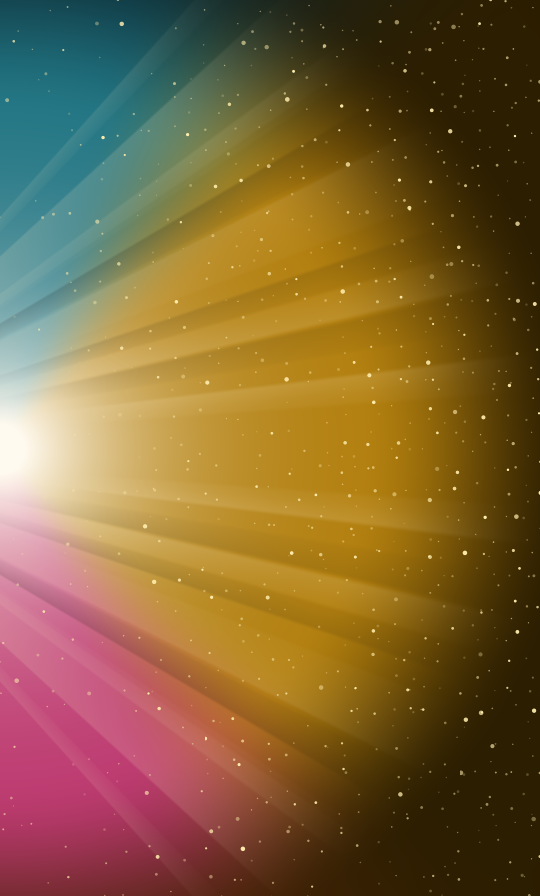
Write a Shadertoy shader that draws this background.

```glsl
// A white light at the left edge fans beams over a gold, teal and rose sky.
// Hue depends on the angle around the light, shade on the distance from it;
// beams are bands of constant slope, stars are jittered cells in two layers.

const vec2 LIGHT = vec2(0.0, 0.4987);
const float FAN_X = -0.2266;      // beams converge left of the canvas
const float FAN_SPLIT = 0.0065;   // half gap between upper and lower fans

const vec3 GOLD = vec3(0.69, 0.485, 0.03);
const vec3 TEAL = vec3(0.10, 0.44, 0.50);
const vec3 ROSE = vec3(0.73, 0.20, 0.42);
const vec3 GOLD_SHADE = vec3(0.17, 0.115, 0.0);
const vec3 TEAL_SHADE = vec3(0.04, 0.15, 0.18);
const vec3 ROSE_SHADE = vec3(0.27, 0.13, 0.02);
const vec3 BEAM_TINT = vec3(1.0, 0.93, 0.78);
const vec3 STAR_TINT = vec3(1.0, 0.93, 0.68);

// Each beam: slope of its strong edge, slope of its faded edge, strength.
// Negative strength darkens.
const vec3 BEAMS[10] = vec3[10](
    vec3(1.115, 1.04, 0.11), vec3(0.92, 0.68, 0.15),
    vec3(0.735, 0.66, 0.09), vec3(0.59, 0.515, -0.15),
    vec3(0.505, 0.38, 0.11), vec3(0.335, 0.285, -0.11),
    vec3(0.228, 0.285, 0.14), vec3(0.222, 0.165, -0.09),
    vec3(0.122, 0.070, 0.14), vec3(0.122, 0.095, 0.03));

vec3 hash3(vec2 cell) {
    vec3 q = fract(cell.xyx * vec3(0.1031, 0.1030, 0.0973));
    q += dot(q, q.yxz + 33.33);
    return fract((q.xxy + q.yzz) * q.zyx);
}

// Band with two clean edges, strongest at the first one.
float beamBand(float slope, vec2 edges, float soft) {
    float across = (slope - edges.x) / (edges.y - edges.x);
    float blur = soft / abs(edges.y - edges.x);
    float inside = smoothstep(-blur, blur, across)
                 * (1.0 - smoothstep(1.0 - blur, 1.0 + blur, across));
    return inside * mix(1.0, 0.3, clamp(across, 0.0, 1.0));
}

// One round star per occupied cell.
float starLayer(vec2 p, float cellSize, float radius, float density, float pixel) {
    vec2 cell = floor(p / cellSize);
    vec3 rnd = hash3(cell + 17.0);
    vec3 look = hash3(cell + 91.0);
    vec2 centre = (cell + 0.2 + 0.6 * rnd.xy) * cellSize;
    float size = radius * mix(0.45, 1.0, look.x * look.x);
    float dist = length(p - centre);
    float disc = 1.0 - smoothstep(size - 0.6 * pixel, size + 0.6 * pixel, dist);
    return disc * step(rnd.z, density) * mix(0.3, 1.0, look.y);
}

// Gold in the middle, teal above, rose below.
vec3 hueAround(float angle, vec3 middle, vec3 above, vec3 below) {
    vec3 colour = mix(middle, above, smoothstep(0.70, 1.30, angle));
    return mix(colour, below, smoothstep(0.66, 1.20, -angle));
}

void mainImage(out vec4 fragColor, in vec2 fragCoord) {
    float pixel = 1.0 / iResolution.y;
    vec2 p = fragCoord * pixel;
    vec2 ray = p - LIGHT;
    float reach = length(ray);
    float angle = atan(ray.y, ray.x);

    // Sky, darkening away from the light, a little sooner up and down
    float shade = smoothstep(0.40, 0.65, length(ray * vec2(1.0, 1.08)));
    vec3 lit = hueAround(angle, GOLD, TEAL, ROSE);
    vec3 dark = hueAround(angle, GOLD_SHADE, TEAL_SHADE, ROSE_SHADE);
    vec3 colour = mix(lit, dark, shade);

    // White glow
    float glow = exp(-pow(reach / 0.155, 1.25));
    colour = mix(colour, vec3(1.0, 0.98, 0.94), min(1.12 * glow, 1.0));

    // Beams, mirrored about the light
    float fanX = p.x - FAN_X;
    float slope = (abs(ray.y) - FAN_SPLIT) / fanX;
    float soft = 0.004 + 0.7 * pixel / fanX;
    float visible = (1.0 - smoothstep(0.40, 0.62, reach)) * smoothstep(0.02, 0.18, reach);
    for (int i = 0; i < 10; i++) {
        float amount = BEAMS[i].z * visible * beamBand(slope, BEAMS[i].xy, soft);
        colour = mix(colour, BEAM_TINT, max(amount, 0.0));
        colour *= 1.0 + min(amount, 0.0);
    }

    // Stars, denser to the right
    float side = smoothstep(0.0, 0.6, p.x);
    float stars = starLayer(p, 0.031, 0.0026, mix(0.25, 0.70, side), pixel);
    stars += 0.6 * starLayer(p + 0.37, 0.019, 0.0016, mix(0.20, 0.60, side), pixel);
    colour = mix(colour, STAR_TINT, min(stars, 1.0) * smoothstep(0.03, 0.2, reach));

    fragColor = vec4(colour, 1.0);
}
```
